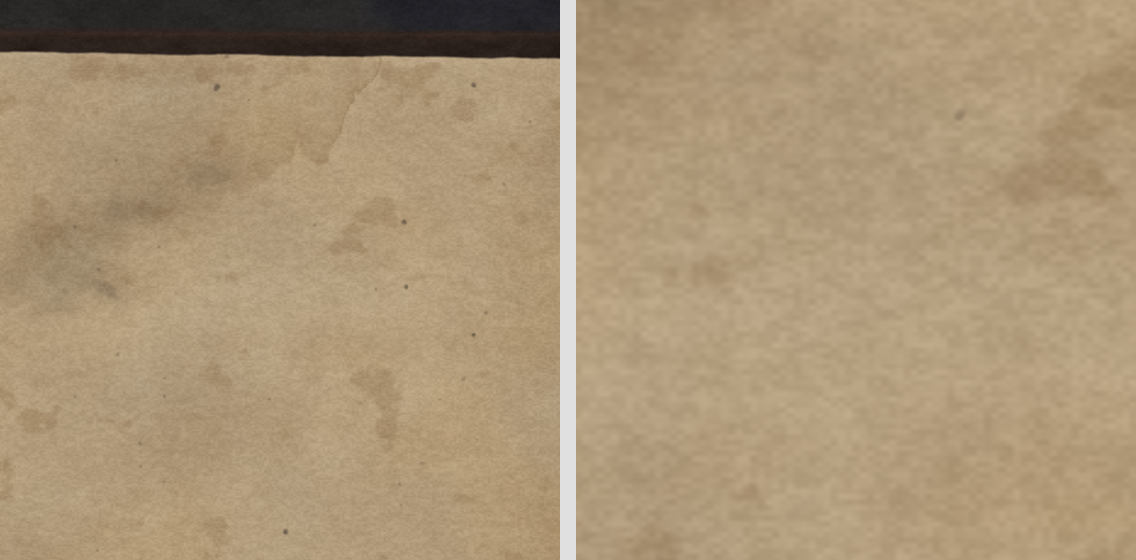
Left: the whole. Right: its middle third, enlarged.
This texture is drawn by a Shadertoy shader. Its source:

```glsl
// Aged paper sheet under a dark board: fbm mottling, short fibre grain,
// a water stain with a ragged tide line, soft smudges and a few specks.
// The board is a slate strip above a brown band that meets the paper edge.

const vec3 PAPER_DARK  = vec3(0.625, 0.525, 0.395);
const vec3 PAPER_LIGHT = vec3(0.745, 0.665, 0.535);
const vec3 STAIN_BROWN = vec3(0.53, 0.41, 0.28);
const vec3 SMUDGE_GREY = vec3(0.43, 0.37, 0.29);
const vec3 SPECK_DARK  = vec3(0.30, 0.25, 0.21);
const vec3 SLATE       = vec3(0.162, 0.155, 0.152);
const vec3 SLATE_BLUE  = vec3(0.125, 0.130, 0.160);
const vec3 BAND_BROWN  = vec3(0.158, 0.122, 0.105);
const vec3 BAND_RIM    = vec3(0.220, 0.160, 0.135);

float hash(vec2 p) {
    vec3 q = fract(vec3(p.xyx) * 0.1031);
    q += dot(q, q.yzx + 33.33);
    return fract((q.x + q.y) * q.z);
}

float noise(vec2 p) {
    vec2 i = floor(p), f = fract(p);
    f = f * f * (3.0 - 2.0 * f);
    return mix(mix(hash(i), hash(i + vec2(1, 0)), f.x),
               mix(hash(i + vec2(0, 1)), hash(i + vec2(1, 1)), f.x), f.y);
}

// Fractal noise centred on zero
float fbm(vec2 p) {
    float sum = 0.0, amp = 0.5;
    for (int i = 0; i < 5; i++) {
        sum += amp * (noise(p) - 0.5);
        p = mat2(0.8, 0.6, -0.6, 0.8) * p * 2.03 + 17.3;
        amp *= 0.5;
    }
    return sum;
}

float blob(vec2 p, vec2 centre, vec2 size) {
    vec2 d = (p - centre) / size;
    return exp(-dot(d, d));
}

// One jittered spot in a share of the cells; radius is in cell units
float spots(vec2 p, float cells, float share, float radius) {
    vec2 id = floor(p * cells);
    vec2 jitter = 0.35 + 0.3 * vec2(hash(id + 3.1), hash(id + 8.7));
    float d = length(fract(p * cells) - jitter);
    float r = radius * (0.5 + 0.5 * hash(id + 21.0));
    return step(hash(id + 40.0), share) * (1.0 - smoothstep(0.3 * r, 1.6 * r, d));
}

// Fine grain, slightly stretched along the sheet
float fibreGrain(vec2 p) {
    float fine = noise(p * vec2(230.0, 310.0)) - 0.5;
    float medium = noise(p * vec2(95.0, 150.0) + 9.0) - 0.5;
    float streak = noise(p * vec2(32.0, 105.0) + 31.0) - 0.5;
    return 0.50 * fine + 0.34 * medium + 0.16 * streak;
}

// Height above the diagonal lower border of the water stain
float stainHeight(vec2 p) {
    vec2 q = p + 0.13 * vec2(fbm(p * 8.0 + 60.0), fbm(p * 8.0 + 90.0));
    float border = 0.535 + 0.50 * (q.x - 0.18) + 0.22 * smoothstep(0.65, 0.71, q.x);
    float scallop = 0.055 * abs(sin(q.x * 27.0 + 1.4)) * smoothstep(0.3, 0.55, q.x);
    return q.y - border + scallop - 0.02 + 0.03 * (noise(p * 24.0) - 0.5);
}

vec3 paperColor(vec2 p, float edge) {
    // Broad mottling and tone drift
    float tone = 0.54 + 0.60 * fbm(p * vec2(3.0, 4.5)) + 0.45 * fbm(p * vec2(12.0, 18.0) + 50.0);
    tone += 0.15 * blob(p, vec2(0.62, 0.68), vec2(0.22, 0.14));
    tone -= 0.16 * smoothstep(0.85, 1.02, p.x);
    vec3 color = mix(PAPER_DARK, PAPER_LIGHT, tone);
    float warmth = fbm(p * 4.0 + 80.0) + 0.3 * (0.3 - p.y);
    color += warmth * vec3(0.035, 0.0, -0.045);

    // Water stain: faint body, darker rim, crisper toward the upper right
    float h = stainHeight(p);
    float crisp = smoothstep(0.25, 0.62, p.x);
    float inside = smoothstep(-mix(0.04, 0.005, crisp), mix(0.05, 0.007, crisp), h);
    float body = inside * exp(-max(h, 0.0) / 0.10);
    float rim = inside * exp(-max(h, 0.0) / 0.014) * crisp;
    color = mix(color, STAIN_BROWN, 0.27 * body + 0.28 * rim * (0.6 + noise(p * 15.0)));

    // Grey smudges along the lower left of the stain
    vec2 w = p + 0.08 * vec2(fbm(p * 11.0), fbm(p * 11.0 + 7.0));
    float smudge = 0.36 * blob(w, vec2(0.09, 0.52), vec2(0.13, 0.07))
                 + 0.38 * blob(w, vec2(0.38, 0.685), vec2(0.04, 0.025))
                 + 0.28 * blob(w, vec2(0.25, 0.63), vec2(0.10, 0.06))
                 + 0.40 * blob(w, vec2(0.18, 0.47), vec2(0.022, 0.018));
    color = mix(color, SMUDGE_GREY, smudge * (0.9 + 1.4 * fbm(p * 24.0)));

    // Irregular blotches, then a few small specks
    float blotch = smoothstep(0.17, 0.27, fbm(p * vec2(13.0, 16.0) + 120.0));
    color = mix(color, STAIN_BROWN, 0.27 * blotch);
    vec2 rough = p + 0.008 * vec2(fbm(p * 60.0), fbm(p * 60.0 + 5.0));
    color = mix(color, SPECK_DARK, 0.28 * spots(rough, 26.0, 0.035, 0.10));
    color = mix(color, SPECK_DARK, 0.60 * spots(rough, 9.0, 0.035, 0.055));

    // Worn light lip along the cut edge
    color += 0.045 * exp(-abs(edge) / 0.008) * (0.4 + noise(p * vec2(20.0, 3.0)));
    return color + 0.105 * fibreGrain(p);
}

vec3 boardColor(vec2 p, float seam) {
    float blue = smoothstep(0.64, 0.71, p.x + 0.12 * fbm(p * 12.0));
    vec3 slate = mix(SLATE, SLATE_BLUE, 0.7 * blue) + 0.05 * fbm(p * vec2(14.0, 25.0));
    vec3 band = BAND_BROWN + 0.08 * fbm(p * vec2(18.0, 60.0) + 12.0);
    float rim = exp(-abs(p.y - seam + 0.007) / 0.009);
    band = mix(band, BAND_RIM, rim * (0.65 + 0.6 * noise(p * vec2(22.0, 40.0))));
    vec3 color = mix(band, slate, smoothstep(-0.007, 0.007, p.y - seam));
    return color + 0.05 * fibreGrain(p);
}

void mainImage(out vec4 fragColor, in vec2 fragCoord) {
    vec2 p = fragCoord / iResolution.xy;
    float edge = p.y - (0.906 - 0.011 * p.x + 0.006 * fbm(vec2(p.x * 22.0, 2.0)));
    float seam = 0.948 - 0.004 * p.x + 0.004 * fbm(vec2(p.x * 10.0, 6.0));
    float board = smoothstep(-0.003, 0.003, edge);
    vec3 color = mix(paperColor(p, edge), boardColor(p, seam), board);
    fragColor = vec4(clamp(color, 0.0, 1.0), 1.0);
}
```
